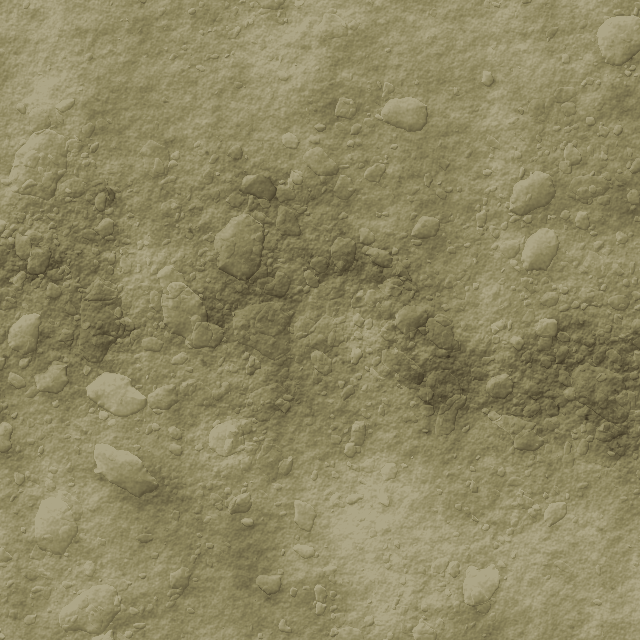
Give the GLSL for this texture, as a Shadertoy shader.

```glsl
// Dry clay bank with pebbles and a crumbling band of rubble, lit from the upper left.

const vec2 LIGHT = vec2(-0.5, 0.866);

vec4 hash4(vec2 p) {
    vec4 q = fract(p.xyxy * vec4(0.1031, 0.1030, 0.0973, 0.1099));
    q += dot(q, q.wzxy + 33.33);
    return fract((q.xxyz + q.yzzw) * q.zywx);
}

float corner(vec2 cell, vec2 offset) {
    return dot(hash4(cell).xy * 2.0 - 1.0, offset);
}

// Gradient noise, roughly -0.8 to 0.8
float noise(vec2 p) {
    vec2 i = floor(p), f = p - i;
    vec2 u = f * f * f * (f * (f * 6.0 - 15.0) + 10.0);
    vec2 e = vec2(1.0, 0.0);
    float low = mix(corner(i, f), corner(i + e, f - e), u.x);
    float high = mix(corner(i + e.yx, f - e.yx), corner(i + 1.0, f - 1.0), u.x);
    return 1.6 * mix(low, high, u.y);
}

float fbm(vec2 p) {
    float sum = 0.0, gain = 0.5;
    for (int i = 0; i < 5; i++) {
        sum += gain * noise(p);
        p = mat2(1.5, 1.1, -1.1, 1.5) * p + 17.3;
        gain *= 0.58;
    }
    return sum;
}

// One layer of scattered stones: height, cover, shadow, tint
vec4 stones(vec2 p, float count, float amount) {
    vec2 g = p * count, id = floor(g);
    vec4 result = vec4(0.0);
    for (int j = -1; j <= 1; j++)
    for (int i = -1; i <= 1; i++) {
        vec2 cell = id + vec2(i, j);
        vec4 r = hash4(cell + count * 3.7);
        vec4 s = hash4(cell + count * 5.1 + 61.0);
        float size = mix(0.2, 0.5, r.w) * smoothstep(0.0, 0.15, amount - s.x);
        if (size < 0.03) continue;
        vec2 q = g - cell - 0.2 - 0.6 * r.xy;
        float exposure = mix(0.2, 1.0, s.y);
        float shade = 1.0 - smoothstep(0.6, 1.55, length(q + LIGHT * 0.4 * size) / size);

        // Rounded stone cut by a few flat sides
        float a = 6.283 * r.z;
        vec2 k = mat2(cos(a), sin(a), -sin(a), cos(a)) * q / size;
        k *= vec2(mix(0.8, 1.0, s.z), mix(1.0, 1.5, s.w));
        float d = length(k);
        for (int n = 0; n < 5; n++) {
            float turn = 1.257 * float(n) + 0.7 * sin(40.0 * r.z + 2.3 * float(n));
            d = max(d, 1.18 * dot(k, vec2(cos(turn), sin(turn))));
        }
        float dome = exposure * size / count * sqrt(max(0.0, 1.0 - d * d));
        float cover = exposure * (1.0 - smoothstep(0.88, 1.04, d));
        if (dome > result.x) result.xw = vec2(dome, s.z);
        result.y = max(result.y, cover);
        result.z = max(result.z, shade * exposure);
    }
    return result;
}

// Ground with all stone layers: height, cover, shadow, tint
vec4 surface(vec2 p, float rubble, float gravel) {
    vec2 w = p + 0.006 * vec2(noise(p * 34.0), noise(p * 34.0 + 9.0));
    w += 0.0015 * vec2(noise(p * 120.0), noise(p * 120.0 + 9.0));
    vec4 total = vec4(0.0);
    float count = 9.0;
    for (int i = 0; i < 4; i++) {
        float amount = mix(0.12 + gravel * (0.1 + 0.1 * float(i)), 0.8, rubble);
        vec4 layer = stones(w + 0.37 * float(i), count, amount);
        layer.z *= 1.0 - 0.15 * float(i);
        total.x += layer.x * (1.0 - 0.6 * total.y);
        total.w = mix(total.w, layer.w, layer.y);
        total.yz = max(total.yz, layer.yz);
        count *= 2.0;
    }
    float rough = mix(0.013, 0.026, rubble) * (1.0 - 0.65 * total.y);
    total.x += rough * fbm(p * 24.0) + 0.02 * noise(p * 9.0);
    return total;
}

void mainImage(out vec4 fragColor, in vec2 fragCoord) {
    vec2 p = fragCoord / iResolution.y;

    // Rubble sags to the right, with a smaller pocket below
    vec2 bent = p + 0.09 * vec2(noise(p * 5.0), noise(p * 5.0 + 31.0));
    float band = (bent.y - 0.57 + 0.2 * smoothstep(0.45, 0.9, bent.x)) / 0.12;
    float pocket = length((bent - vec2(0.38, 0.35)) / vec2(0.17, 0.09));
    float rubble = exp(-band * band) + 0.6 * exp(-pocket * pocket);
    rubble = clamp(rubble * (0.85 + 1.3 * fbm(p * 6.0 + 4.0)), 0.0, 1.0);
    float gravel = smoothstep(-0.3, 0.4, noise(p * 4.0 + 70.0));

    // Relief from the slope along the light
    vec2 e = LIGHT * 0.001;
    vec4 near = surface(p - e, rubble, gravel), far = surface(p + e, rubble, gravel);
    float slope = (near.x - far.x) / 0.002;
    vec4 ground = 0.5 * (near + far);

    float tone = 0.587 - 0.115 * rubble;
    tone += 0.12 * fbm(p * 3.5 + 12.0) + 0.045 * noise(p * vec2(11.0, 1.8));
    tone += 0.06 * fbm(p * 16.0 + 5.0) + 0.05 * fbm(p * 60.0);
    tone += 0.035 * noise(p * 230.0);
    tone += 0.12 * tanh(0.75 * slope);
    tone -= mix(0.06, 0.13, rubble) * ground.z * (1.0 - ground.y);
    tone += 0.08 * ground.y * (ground.w - 0.2);

    // Ragged pits, mostly among the rubble
    float pit = smoothstep(0.28, 0.55, fbm(p * 42.0 + 50.0));
    tone -= mix(0.06, 0.16, rubble) * pit * (1.0 - ground.y);

    // Olive shadow, clay and pale dust
    vec3 color = mix(vec3(0.35, 0.32, 0.22), vec3(0.55, 0.52, 0.36), clamp((tone - 0.35) / 0.2, -0.6, 1.0));
    color = mix(color, vec3(0.65, 0.62, 0.49), clamp((tone - 0.55) / 0.1, 0.0, 1.3));
    fragColor = vec4(color, 1.0);
}
```
